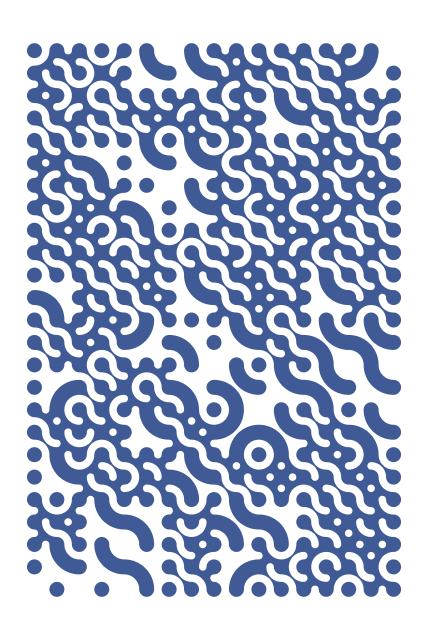
Write a WebGL 1 fragment shader that draws this pattern.

```glsl
precision highp float;

uniform vec2 u_resolution;

const vec3 PAPER = vec3(1.0);
const vec3 INK = vec3(0.25, 0.353, 0.584);
const vec2 GRID = vec2(8.0, 12.0);    // large tiles across and up
const float TILE_WIDTH = 0.105;       // large tile, in canvas widths
const float ASPECT = 0.668;
const float SPLIT_SHARE = 0.65;       // large tiles divided into four
const float FALLING_SHARE = 0.82;     // tiles whose bands fall to the right
const float BAND_RADIUS = 1.0 / 6.0;
const float CORNER_RADIUS = 1.0 / 3.0;

float hash(vec2 cell, float seed) {
  return fract(sin(dot(cell, vec2(127.1, 311.7)) + seed * 74.7) * 43758.545);
}

bool inGrid(vec2 cell) {
  return all(greaterThanEqual(cell, vec2(0.0))) && all(lessThan(cell, GRID));
}

// Layered sines gather the divided tiles into loose clumps.
bool isSplit(vec2 cell) {
  float clump = sin(cell.x * 0.9 + cell.y * 0.5 + 1.0)
              + sin(cell.y * 0.8 - cell.x * 0.6 + 2.5);
  return inGrid(cell) && hash(cell, 1.0) + 0.13 * clump < SPLIT_SHARE;
}

bool isSmall(vec2 cell) {
  return isSplit(floor(cell * 0.5 + 0.25));
}

// Discs centred on the four edge midpoints of a unit tile.
float midpointDiscs(vec2 local) {
  vec2 c = abs(local - 0.5);
  float d = min(length(c - vec2(0.5, 0.0)), length(c - vec2(0.0, 0.5)));
  return d - BAND_RADIUS;
}

// Discs centred on the four corners of a unit tile.
float cornerDiscs(vec2 local) {
  return length(abs(local - 0.5) - 0.5) - CORNER_RADIUS;
}

float quarterArc(vec2 local, vec2 corner) {
  return abs(length(local - corner) - 0.5) - BAND_RADIUS;
}

// One or two quarter arcs around opposite corners.
float tileArcs(vec2 local, vec2 cell, float seed) {
  if (hash(cell, seed) > FALLING_SHARE) local.x = 1.0 - local.x;
  float lower = quarterArc(local, vec2(0.0));
  float upper = quarterArc(local, vec2(1.0));
  float choice = 3.0 * hash(cell, seed + 1.0);
  return choice < 1.0 ? lower : choice < 2.0 ? upper : min(lower, upper);
}

float coverage(float dist, float pixelsPerUnit) {
  return clamp(0.5 - dist * pixelsPerUnit, 0.0, 1.0);
}

void main() {
  float tilePixels = TILE_WIDTH * min(u_resolution.x, u_resolution.y * ASPECT);
  vec2 p = (gl_FragCoord.xy - 0.5 * u_resolution) / tilePixels + 0.5 * GRID;

  // Large tiles: ink bands on paper, with round ends past the border.
  vec2 cell = floor(p);
  vec2 nearest = clamp(cell, vec2(0.0), GRID - 1.0);
  float band = midpointDiscs(p - nearest);
  if (inGrid(cell)) band = min(band, tileArcs(p - cell, cell, 2.0));
  float ink = coverage(band, tilePixels);

  // Small tiles: paper bands on ink, their discs spilling over neighbours.
  vec2 q = p * 2.0;
  vec2 smallCell = floor(q);
  float inkDiscs = 1.0;
  float paperBand = 1.0;
  for (int y = -1; y <= 1; y++) {
    for (int x = -1; x <= 1; x++) {
      vec2 neighbour = smallCell + vec2(float(x), float(y));
      if (isSmall(neighbour)) {
        vec2 local = q - neighbour;
        inkDiscs = min(inkDiscs, cornerDiscs(local));
        paperBand = min(paperBand, midpointDiscs(local));
      }
    }
  }
  if (isSmall(smallCell)) {
    ink = 1.0;
    paperBand = min(paperBand, tileArcs(q - smallCell, smallCell, 5.0));
  }
  float smallPixels = 0.5 * tilePixels;
  ink = max(ink, coverage(inkDiscs, smallPixels));
  ink = min(ink, 1.0 - coverage(paperBand, smallPixels));

  gl_FragColor = vec4(mix(PAPER, INK, ink), 1.0);
}
```
